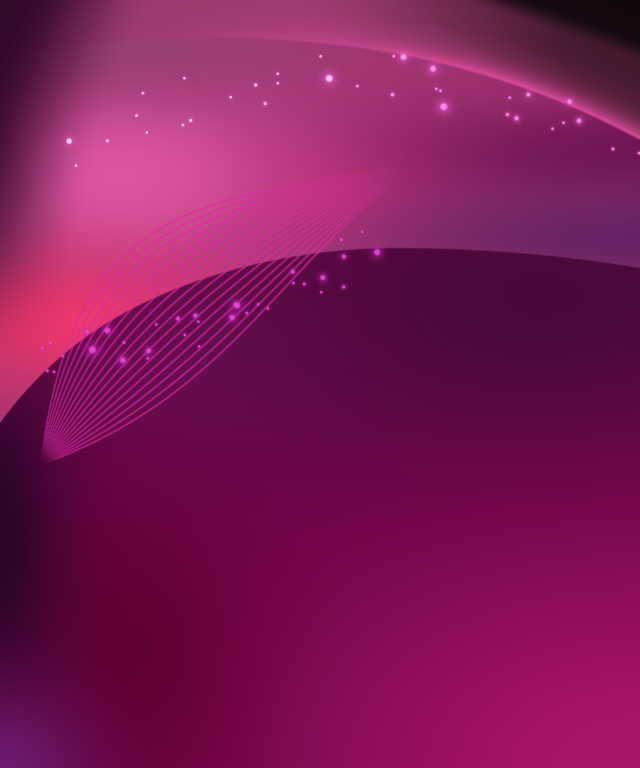
This background is drawn by a WebGL 2 fragment shader. Its source:

```glsl
#version 300 es
precision highp float;

uniform vec2 u_resolution;
out vec4 fragColor;

const float PI = 3.14159;

float hash(float n, float seed) {
    return fract(sin(dot(vec2(n, seed), vec2(12.9898, 78.233))) * 43758.5453);
}

// Soft elliptical tint laid over a base colour
vec3 tint(vec3 base, vec2 p, vec2 centre, vec2 radius, vec3 colour) {
    vec2 d = (p - centre) / radius;
    return mix(base, colour, exp(-dot(d, d)));
}

// Upper edge of the dark lower body
float bodyEdge(float x) {
    float d = x - 0.62;
    float left = 0.43 * d * d + 1.1 * pow(abs(d), 6.0);
    return 0.677 - (d < 0.0 ? left : 0.18 * d * d);
}

// Glowing rim above the pink band
float rimEdge(float x) {
    float d = max(x - 0.32, 0.0);
    float e = min(x - 0.32, 0.0);
    return 0.952 - 0.2 * d * d - 0.13 * d * d * d - 0.25 * e * e;
}

vec3 bodyColour(vec2 p) {
    vec3 c = vec3(0.43, 0.015, 0.27);
    c = tint(c, p, vec2(0.3, 0.54), vec2(0.3, 0.14), vec3(0.42, 0.05, 0.32));
    c = tint(c, p, vec2(0.85, 0.61), vec2(0.45, 0.2), vec3(0.27, 0.04, 0.22));
    c = tint(c, p, vec2(1.0, 0.0), vec2(0.55, 0.28), vec3(0.66, 0.09, 0.4));
    c = tint(c, p, vec2(0.2, 0.14), vec2(0.17, 0.2), vec3(0.38, 0.0, 0.2));
    c = tint(c, p, vec2(-0.02, 0.3), vec2(0.12, 0.24), vec3(0.14, 0.02, 0.15));
    return tint(c, p, vec2(0.0), vec2(0.14, 0.1), vec3(0.42, 0.1, 0.42));
}

vec3 bandColour(vec2 p) {
    vec3 c = vec3(0.63, 0.2, 0.44);
    c = tint(c, p, vec2(0.5, 0.76), vec2(0.22, 0.07), vec3(0.76, 0.2, 0.47));
    c = tint(c, p, vec2(0.2, 0.77), vec2(0.27, 0.13), vec3(0.87, 0.34, 0.63));
    c = tint(c, p, vec2(0.1, 0.58), vec2(0.26, 0.09), vec3(0.93, 0.22, 0.43));
    c = tint(c, p, vec2(0.22, 0.94), vec2(0.28, 0.07), vec3(0.6, 0.25, 0.46));
    c = tint(c, p, vec2(1.0, 0.8), vec2(0.38, 0.07), vec3(0.44, 0.08, 0.32));
    return tint(c, p, vec2(1.0, 0.69), vec2(0.42, 0.07), vec3(0.4, 0.14, 0.4));
}

// Dusky sky above the rim, with a black corner and a pink halo
vec3 skyColour(vec2 p, float height) {
    vec3 c = mix(vec3(0.61, 0.23, 0.44), vec3(0.26, 0.1, 0.18), smoothstep(0.45, 0.95, p.x));
    float d = p.x - 0.758;
    float corner = smoothstep(-0.012, 0.02, p.y - 1.0 + 0.26 * d + 0.15 * d * d);
    c = mix(c, vec3(0.08, 0.03, 0.06), corner * smoothstep(0.6, 0.8, p.x));
    float halo = exp(-max(height, 0.0) / 0.02) * smoothstep(0.15, 0.85, p.x);
    return mix(c, vec3(0.95, 0.32, 0.66), 0.9 * halo);
}

// Fan of fine lines stretched between two envelopes along an axis
float lineFan(vec2 q, vec2 from, vec2 to, float count, float pixel) {
    vec2 axis = to - from;
    float len = length(axis);
    vec2 dir = axis / len;
    float t = dot(q - from, dir) / len;
    float side = dot(q - from, vec2(-dir.y, dir.x)) / len;
    float swell = sin(PI * clamp(t, 0.0, 1.0));
    float low = swell * (-0.103 + 0.113 * t);
    float high = swell * 0.298 * (1.0 - 0.5 * t);
    float spread = max(high - low, 0.001);
    float f = (side - low) / spread * count;
    float gap = abs(f - clamp(round(f), 0.0, count)) * spread / count * len;
    float line = 1.0 - smoothstep(0.0005, 0.0012 + pixel, gap);
    return line * smoothstep(0.0, 0.06, t) * (1.0 - smoothstep(0.72, 0.98, t));
}

// Sparkles scattered along a quadratic curve: x is the core, y the glow
vec2 sparkles(vec2 q, vec2 a, vec2 b, vec2 c, float seed, float pixel) {
    vec2 light = vec2(0.0);
    for (int i = 0; i < 34; i++) {
        float n = float(i);
        float t = (n + hash(n, seed)) / 34.0;
        vec2 spot = mix(mix(a, b, t), mix(b, c, t), t);
        spot += 0.07 * (vec2(hash(n, seed + 1.0), hash(n, seed + 2.0)) - 0.5);
        float size = mix(0.0015, 0.0065, pow(hash(n, seed + 3.0), 4.0));
        float d = length(q - spot);
        light.x += 1.0 - smoothstep(size * 0.5, size + pixel, d);
        light.y += exp(-d * d / (size * size * 4.0));
    }
    return min(light, 1.0);
}

void main() {
    vec2 p = gl_FragCoord.xy / u_resolution;
    vec2 q = p * vec2(1.0, 1.2);
    float pixel = 1.0 / u_resolution.x;

    // Sky, band and left shadow
    float height = p.y - rimEdge(p.x);
    vec3 c = mix(bandColour(p), skyColour(p, height), smoothstep(-0.003, 0.002, height));
    float rise = max(p.y - 0.6, 0.0);
    float shade = 1.0 - smoothstep(-0.09, 0.13, p.x - 0.75 * rise * rise);
    c = mix(c, vec3(0.2, 0.03, 0.17), shade * smoothstep(0.48, 0.78, p.y));

    // Dark lower body
    float edge = p.y - bodyEdge(p.x);
    c = mix(bodyColour(p), c, smoothstep(-pixel, pixel, edge));

    // Line fan and sparkle streams
    float fan = lineFan(q, vec2(0.0625, 0.473), vec2(0.656, 0.95), 16.0, pixel);
    c = mix(c, vec3(0.86, 0.16, 0.64), 0.6 * fan);
    vec2 upper = sparkles(q, vec2(0.09, 0.94), vec2(0.58, 1.22), vec2(0.99, 0.95), 3.0, pixel);
    vec2 lower = sparkles(q, vec2(0.06, 0.64), vec2(0.31, 0.67), vec2(0.6, 0.82), 8.0, pixel);
    float warm = smoothstep(0.4, 0.75, p.x);
    c = mix(c, vec3(0.92, 0.3, 0.78), 0.65 * upper.y);
    c = mix(c, mix(vec3(1.0, 0.9, 0.97), vec3(1.0, 0.55, 0.93), warm), 0.9 * upper.x);
    c = mix(c, vec3(0.75, 0.14, 0.68), 0.6 * lower.y);
    c = mix(c, vec3(0.93, 0.32, 0.86), 0.8 * lower.x);
    fragColor = vec4(c, 1.0);
}
```
